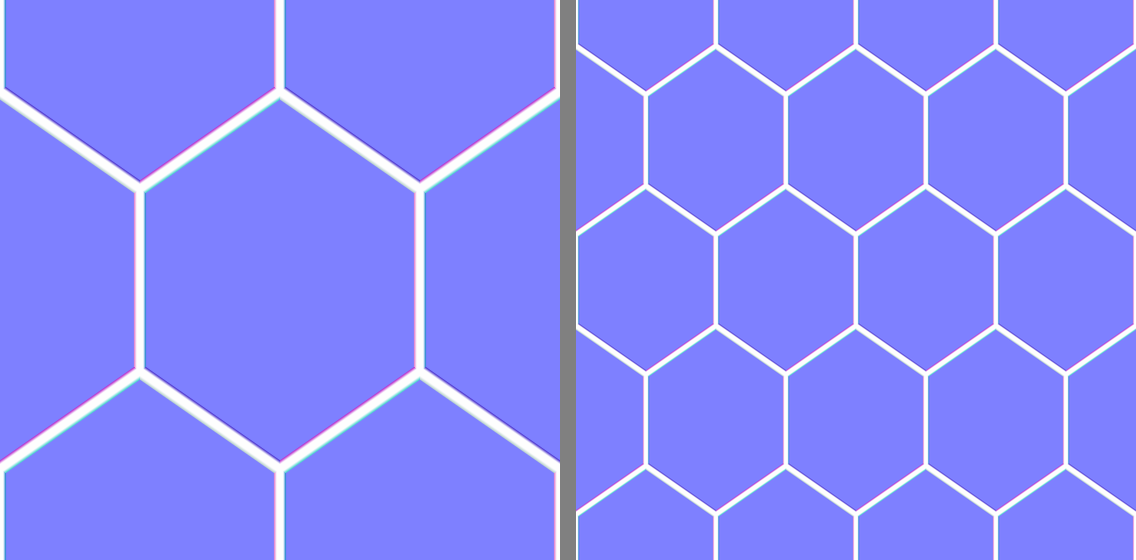
Left, the tile; right, the same tile 2 across and 2 down.
Reproduce this texture map procedurally as a WebGL 2 fragment shader.

```glsl
#version 300 es
precision highp float;
// Tiling normal map of tall hexagon cells split by white bevelled grooves.

#define COLUMNS 2.0           // cells across
#define ROW_PAIRS 1.0         // pairs of staggered rows down
#define SIDE_HALF 0.163       // half length of an upright edge
#define UPRIGHT_WIDTH 0.0108  // half width of upright grooves
#define SLANT_WIDTH 0.0123    // half width of slanted grooves
#define BEVEL_TILT 0.8        // sideways lean of the groove walls
#define WHITE_CORE 0.45       // part of the half width that is pure white
#define FLAT_COLOR vec3(0.494, 0.502, 1.0)
#define CORE_COLOR vec3(0.995)

uniform vec2 u_resolution;
out vec4 fragColor;

// Lattice period; every cell is centred on one of two staggered lattices.
const vec2 period = vec2(1.0 / COLUMNS, 1.0 / ROW_PAIRS);

// Offset from the nearest centre of a lattice shifted by origin.
vec2 toCenter(vec2 uv, vec2 origin) {
    return mod(uv - origin + 0.5 * period, period) - 0.5 * period;
}

// Inward distances to the upright (x) and slanted (y) edges of a cell.
vec2 edgeDistances(vec2 p, vec2 slantNormal) {
    vec2 a = abs(p);
    float slantOffset = dot(slantNormal, 0.25 * period);
    return vec2(0.5 * period.x - a.x, slantOffset - dot(slantNormal, a));
}

// Encodes a unit normal leaning along a direction.
vec3 encodeNormal(vec2 direction) {
    float z = sqrt(1.0 - BEVEL_TILT * BEVEL_TILT);
    return 0.5 + 0.5 * vec3(direction * BEVEL_TILT, z);
}

void main() {
    vec2 uv = gl_FragCoord.xy / u_resolution;
    float pixel = 1.0 / min(u_resolution.x, u_resolution.y);

    // Slanted edges join the upright ones through the midpoint of two centres.
    float slantRise = 0.5 * period.y - 2.0 * SIDE_HALF;
    vec2 slantNormal = normalize(vec2(slantRise, 0.5 * period.x));

    // Choose the cell that contains this point.
    vec2 p = toCenter(uv, 0.5 * period);
    vec2 other = toCenter(uv, vec2(0.5 * period.x, 0.0));
    p = toCenter(uv, vec2(0.0, 0.5 * period.y));
    vec2 edges = edgeDistances(p, slantNormal);
    vec2 otherEdges = edgeDistances(other, slantNormal);
    if (min(otherEdges.x, otherEdges.y) > min(edges.x, edges.y)) {
        p = other;
        edges = otherEdges;
    }

    // Nearest groove, measured in its own half width.
    vec2 widths = vec2(UPRIGHT_WIDTH, SLANT_WIDTH);
    vec2 relative = edges / widths;
    bool upright = relative.x < relative.y;
    float across = min(relative.x, relative.y);
    float halfWidth = upright ? widths.x : widths.y;
    vec2 facing = sign(p) * (upright ? vec2(1.0, 0.0) : slantNormal);

    // Tinted walls fade into the white core.
    float whiteness = 1.0 - smoothstep(WHITE_CORE, 1.05, across);
    vec3 groove = mix(encodeNormal(facing), CORE_COLOR, whiteness);

    // Smooth outer edge of the groove over the flat cell.
    float outside = (across - 1.0) * halfWidth;
    float coverage = 1.0 - smoothstep(-0.7 * pixel, 0.7 * pixel, outside);
    fragColor = vec4(mix(FLAT_COLOR, groove, coverage), 1.0);
}
```
